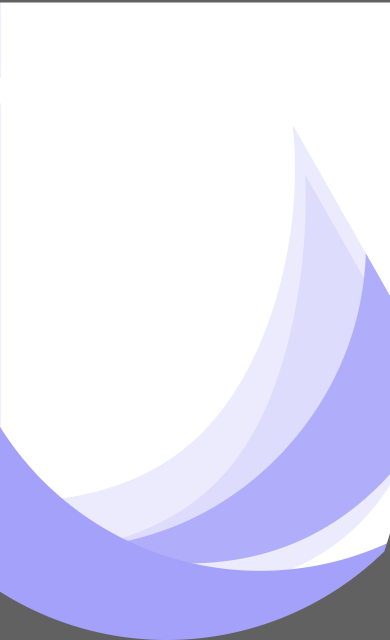
This background is drawn by a Shadertoy shader. Its source:

```glsl
// A white card with a rounded foot on grey, swept by overlapping lavender blades.
// Each blade is the overlap of two bowed edges and a straight slanted side;
// the foot and the dark crescent are cut by bowls (half discs open at the top).

const vec2 CANVAS = vec2(468.0, 768.0);   // layout units across the canvas

const vec3 WHITE  = vec3(1.0);
const vec3 GREY   = vec3(0.38);
const vec3 PALE   = vec3(0.925, 0.922, 0.995);
const vec3 SOFT   = vec3(0.868, 0.864, 0.992);
const vec3 STRONG = vec3(0.690, 0.680, 0.984);
const vec3 DARK   = vec3(0.640, 0.630, 0.980);

// Bowls: centre and radius
const vec2  FOOT_CENTRE = vec2(200.0, 374.0);
const float FOOT_RADIUS = 374.0;
const vec2  CRESCENT_CENTRE = vec2(312.0, 451.0);
const float CRESCENT_RADIUS = 368.0;

// Blades: lower tip, upper tip
const vec2 PALE_TAIL   = vec2(75.0, 170.0),  PALE_APEX   = vec2(351.0, 619.0);
const vec2 SOFT_TAIL   = vec2(148.0, 123.0), SOFT_APEX   = vec2(366.0, 559.0);
const vec2 STRONG_TAIL = vec2(153.0, 119.0), STRONG_APEX = vec2(439.0, 464.0);

// Bow shapes: height, skew, end fullness
const vec3 PALE_BOW   = vec3(107.0, -55.0, 90.0);
const vec3 SOFT_BOW   = vec3(81.0, -55.0, 60.0);
const vec3 STRONG_BOW = vec3(76.0, 0.0, 40.0);
const vec3 OUTER_BOW  = vec3(28.0, 0.0, 0.0);
const vec3 RIM_BOW    = vec3(12.0, 0.0, 0.0);

const float SIDE_SLOPE = 1.76;
const float TOP_BORDER = 3.0;
const float LEFT_BORDER = 1.0;
const vec2  BORDER_GAP = vec2(644.0, 675.0);

// Smooth fill of the region where d is negative
float fill(float d) {
    float pixel = max(length(vec2(dFdx(d), dFdy(d))), 1e-4);
    return clamp(0.5 - d / pixel, 0.0, 1.0);
}

// Disc whose sides continue straight up
float bowl(vec2 p, vec2 centre, float radius) {
    vec2 q = p - centre;
    return length(vec2(q.x, min(q.y, 0.0))) - radius;
}

// Bowed edge from a to b, swelling to the right; negative on its left
float bow(vec2 p, vec2 a, vec2 b, vec3 shape) {
    float span = length(b - a);
    vec2 along = (b - a) / span;
    vec2 q = p - a;
    float s = dot(q, along) / span;
    float m = s - 0.5;
    float height = shape.x + shape.y * m + shape.z * m * m;
    return dot(q, vec2(along.y, -along.x)) - 4.0 * s * (1.0 - s) * height;
}

// Straight side falling to the right; negative below it
float side(vec2 p, vec2 apex) {
    return dot(p - apex, normalize(vec2(SIDE_SLOPE, 1.0)));
}

float blade(vec2 p, vec2 tail, vec2 apex, vec3 shape, float outer) {
    return max(max(-bow(p, tail, apex, shape), side(p, apex)), outer);
}

void mainImage(out vec4 fragColor, in vec2 fragCoord) {
    vec2 p = fragCoord / iResolution.xy * CANVAS;
    vec3 col = WHITE;

    // Faint left border, with a gap
    float gap = max(BORDER_GAP.x - p.y, p.y - BORDER_GAP.y);
    col = mix(col, PALE, fill(max(p.x - LEFT_BORDER, -gap)));

    // Blades, back to front
    float rim = bow(p, vec2(350.0, 85.0), vec2(468.0, 186.0), RIM_BOW);
    float outer = bow(p, vec2(232.0, 92.0), vec2(468.0, 199.0), OUTER_BOW);
    col = mix(col, PALE, fill(blade(p, PALE_TAIL, PALE_APEX, PALE_BOW, rim)));
    col = mix(col, SOFT, fill(blade(p, SOFT_TAIL, SOFT_APEX, SOFT_BOW, outer)));
    col = mix(col, STRONG, fill(blade(p, STRONG_TAIL, STRONG_APEX, STRONG_BOW, outer)));

    // Dark crescent along the foot
    col = mix(col, DARK, fill(-bowl(p, CRESCENT_CENTRE, CRESCENT_RADIUS)));

    // Grey surround: below the foot, the clipped right corner, the top border
    float foot = bowl(p, FOOT_CENTRE, FOOT_RADIUS);
    float corner = dot(p - vec2(463.0, 112.0), normalize(vec2(16.0, -5.0)));
    float top = p.y - (CANVAS.y - TOP_BORDER);
    col = mix(col, GREY, fill(-max(max(foot, corner), top)));

    fragColor = vec4(col, 1.0);
}
```
